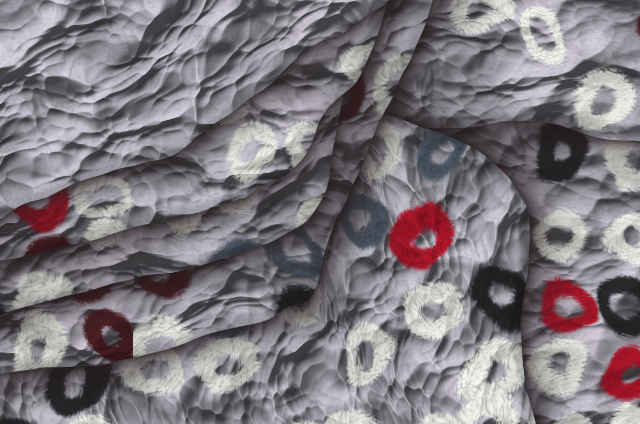
Reproduce this texture procedurally as a Shadertoy shader.

```glsl
// Crumpled grey silk in overlapping folds, felted with woolly rings.
// Folds are rounded wedges shaded front to back, each casting a soft shadow;
// smoothed cellular noise makes the creases, jittered cells hold the rings.

const vec3 SILK = vec3(0.575, 0.577, 0.612);
const vec3 LILAC = vec3(0.575, 0.56, 0.597);
const vec3 WHITE_WOOL = vec3(0.845, 0.855, 0.83);
const vec3 MAROON_WOOL = vec3(0.27, 0.11, 0.13);
const vec3 RED_WOOL = vec3(0.62, 0.08, 0.15);
const vec3 BLACK_WOOL = vec3(0.14, 0.14, 0.15);
const vec3 TEAL_WOOL = vec3(0.29, 0.33, 0.38);
const vec3 SHADOW_TINT = vec3(0.14, 0.105, 0.115);
const float RING_CELL = 0.165;
const float SHADOW_REACH = 0.042;
const float SHADOW_DEPTH = 0.82;
const float CREASE_SLOPE = 0.80;
const float CREASE_SHARPNESS = 13.0;
const vec3 LIGHT = vec3(-0.32, 0.62, 0.72);

// Folds from front to back: corner x, y and the inward angles of two edges
const int FOLDS = 7;
const vec4 FOLD[FOLDS] = vec4[FOLDS](
    vec4(0.66, 0.77, 1.99, 2.33),
    vec4(0.63, 0.52, 1.78, 2.60),
    vec4(0.75, 0.46, 1.84, 2.93),
    vec4(0.71, 0.24, 1.75, 2.77),
    vec4(1.24, 0.58, 3.16, 4.31),
    vec4(0.84, 0.74, 1.46, 0.10),
    vec4(0.70, -1.0, 1.57, 1.57));

vec2 hash2(vec2 p) {
    return fract(sin(vec2(dot(p, vec2(127.1, 311.7)), dot(p, vec2(269.5, 183.3)))) * 43758.5);
}

vec2 heading(float angle) { return vec2(cos(angle), sin(angle)); }

// Squared distance to jittered cell points, blended so the ridges are round
float cellular(vec2 p) {
    vec2 id = floor(p), f = p - id;
    float sum = 0.0;
    for (int y = -1; y <= 1; y++)
    for (int x = -1; x <= 1; x++) {
        vec2 o = vec2(x, y);
        vec2 d = o + hash2(id + o) - f;
        sum += exp(-CREASE_SHARPNESS * dot(d, d));
    }
    return -log(sum + 1e-6) / CREASE_SHARPNESS;
}

// Layered sines that bend straight coordinates
vec2 bend(vec2 p) {
    vec2 w = vec2(0.0);
    float amp = 1.0, freq = 9.0;
    for (int i = 0; i < 4; i++) {
        w += amp * sin(p.yx * freq + w.yx * 1.5 + vec2(1.3, 4.1) * float(i + 1));
        p = mat2(0.8, 0.6, -0.6, 0.8) * p;
        amp *= 0.55;
        freq *= 1.9;
    }
    return w;
}

// Height of the creased cloth
float crease(vec2 q, float detail) {
    vec2 w = bend(q);
    float wave = sin(q.y * 17.0 + w.x * 1.3 + q.x * 4.0);
    float h = 0.017 * (1.0 - sqrt(wave * wave + 0.02));
    q = (q + 0.024 * w) * vec2(0.62, 1.0);
    float freq = 9.0, slope = CREASE_SLOPE;
    for (int i = 0; i < 3; i++) {
        h += slope * cellular(q * freq + float(i) * 7.3) / freq;
        q = mat2(0.9, 0.44, -0.44, 0.9) * q;
        freq *= 2.2;
        slope *= 0.9 * detail;
    }
    return h;
}

vec3 woolColour(float pick) {
    if (pick < 0.63) return WHITE_WOOL;
    if (pick < 0.76) return MAROON_WOOL;
    if (pick < 0.83) return RED_WOOL;
    return pick < 0.92 ? BLACK_WOOL : TEAL_WOOL;
}

// Felt rings: colour in rgb, cover in a
vec4 feltRings(vec2 q, float seed, float density, float fuzz) {
    vec2 p = (q + 0.014 * bend(q * 1.6)) / RING_CELL;
    vec2 id = floor(p), f = p - id;
    vec4 felt = vec4(0.0);
    for (int y = -1; y <= 1; y++)
    for (int x = -1; x <= 1; x++) {
        vec2 o = vec2(x, y), key = id + o + seed * 17.0;
        vec2 h = hash2(key), k = hash2(key + 51.7);
        vec2 d = o + 0.5 + 0.35 * (h - 0.5) - f;
        vec2 axis = heading(k.x * 6.28);
        d = vec2(dot(d, axis), dot(d, vec2(-axis.y, axis.x)) * (1.0 + 0.4 * h.x));
        float ring = abs(length(d) - 0.31) - 0.10 - 0.07 * h.y + 0.07 * (fuzz - 0.2);
        float cover = smoothstep(0.05, -0.05, ring) * step(k.y, density);
        if (cover > felt.a) felt = vec4(woolColour(fract(h.x * 7.0 + k.x)), cover);
    }
    return felt;
}

// Lit cloth of one fold, in its own frame
vec3 cloth(vec2 p, int i, float depth) {
    vec2 across = heading(FOLD[i].z), along = vec2(across.y, -across.x);
    vec2 q = vec2(dot(p - FOLD[i].xy, along), dot(p - FOLD[i].xy, across)) + float(i) * 3.1;
    float detail = 1.0 - 0.4 * smoothstep(1.15, 1.5, p.x);
    float e = 0.003, h = crease(q, detail);
    vec2 g = vec2(crease(q + vec2(e, 0.0), detail), crease(q + vec2(0.0, e), detail)) - h;
    vec2 slope = (g.x * along + g.y * across) / e;
    float lit = max(dot(normalize(vec3(-slope, 1.0)), normalize(LIGHT)), 0.0);
    float shade = (0.40 + 0.87 * lit) * mix(0.78, 1.10, smoothstep(-0.005, 0.05, h));

    float fibre = cellular((q + 0.02 * bend(q * 2.0)) * vec2(95.0, 150.0));
    vec4 felt = feltRings(q, float(i), i == 0 ? 0.16 : 0.72, fibre);
    vec3 silk = mix(SILK, LILAC, 0.5 + 0.5 * sin(q.x * 7.0 + q.y * 5.0)) * (1.02 - 0.12 * fibre);
    vec3 wool = felt.rgb * (1.03 - 0.25 * fibre * detail);
    vec3 col = mix(silk * shade, wool * mix(1.0, shade, 0.25), felt.a);
    return col * mix(0.78, 1.02, smoothstep(0.0, 0.04, depth));
}

void mainImage(out vec4 fragColor, in vec2 fragCoord) {
    vec2 p = fragCoord / iResolution.y;
    float edge = 0.75 / iResolution.y;
    vec3 col = vec3(0.0);
    float remaining = 1.0, light = 1.0;
    for (int i = 0; i < FOLDS; i++) {
        // Rounded wedge with a rumpled rim
        vec2 d = p + 0.014 * bend(p + float(i)) - FOLD[i].xy;
        float a = dot(d, heading(FOLD[i].z)), b = dot(d, heading(FOLD[i].w));
        float blend = max(0.12 - abs(a - b), 0.0);
        float depth = min(a, b) - blend * blend / 0.48;
        float cover = smoothstep(-edge, edge, depth);
        if (cover > 0.0)
            col += remaining * cover * mix(SHADOW_TINT, cloth(p, i, depth), light);
        remaining *= 1.0 - cover;
        if (remaining < 0.01) break;
        light *= 1.0 - SHADOW_DEPTH * exp(min(depth, 0.0) / SHADOW_REACH);
    }
    fragColor = vec4(col, 1.0);
}
```
